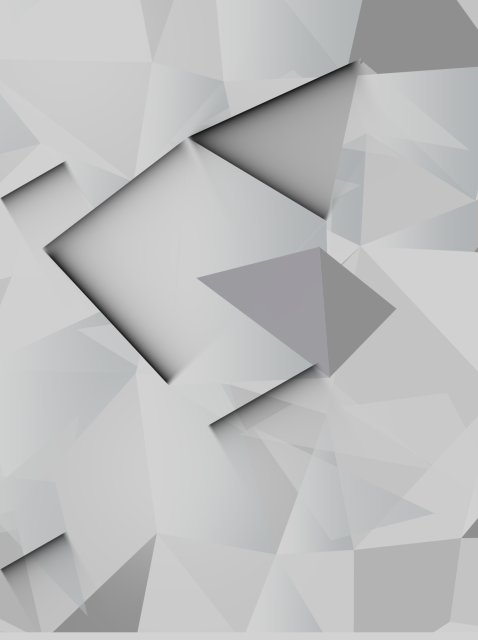
Give the GLSL for this background, as a Shadertoy shader.

```glsl
// Grey folded-paper backdrop: irregular facets, soft glows and creases with deep shadows.

const vec3 LIGHT = vec3(0.825);
const vec3 PALE = vec3(0.765);
const vec3 MID = vec3(0.70);
const vec3 DARK = vec3(0.56);
const vec3 COOL = vec3(0.69, 0.705, 0.712);
const vec3 LILAC = vec3(0.615, 0.61, 0.63);

const float CELL = 0.185;         // mesh spacing, in canvas heights
const float JITTER = 0.74;        // node displacement, in cells
const int OVERLAYS = 10;          // translucent loose facets
const vec2 RIM_CENTER = vec2(0.40, 0.60);
const vec2 SPUR_END = vec2(0.51, 0.655);
const vec2 FAN_HUB = vec2(0.515, 0.41);
const vec2 GLOW_TOP = vec2(0.10, 0.93);
const vec2 GLOW_LOW = vec2(0.28, 0.27);
const float SHADOW_WIDTH = 0.012;
const float SHADOW_DEPTH = 0.92;
const float MARGIN = 0.012;

float hash(vec2 p) {
    vec3 q = fract(vec3(p.xyx) * 0.1031);
    q += dot(q, q.yzx + 33.33);
    return fract((q.x + q.y) * q.z);
}

vec2 hash2(vec2 p) { return vec2(hash(p + 11.3), hash(p + 47.9)); }

vec2 polar(float angle, float radius) { return radius * vec2(cos(angle), sin(angle)); }

float cross2(vec2 a, vec2 b) { return a.x * b.y - a.y * b.x; }

float blur() { return 0.75 / iResolution.y; }

// Signed distance to the line a-b, positive on its left
float sideOf(vec2 p, vec2 a, vec2 b) { return cross2(b - a, p - a) / length(b - a); }

// Smooth coverage of a triangle
float facet(vec2 p, vec2 a, vec2 b, vec2 c) {
    float turn = sign(cross2(b - a, c - a));
    float d = min(turn * sideOf(p, a, b), min(turn * sideOf(p, b, c), turn * sideOf(p, c, a)));
    return smoothstep(-blur(), blur(), d);
}

// Flat or graded paper tone, a little darker towards the right
vec3 facetTone(vec2 p, vec2 a, vec2 b, vec2 c, float seed) {
    float lo = min(a.x, min(b.x, c.x));
    float hi = max(a.x, max(b.x, c.x));
    float pick = seed + 0.22 * ((lo + hi) * 0.5 - 0.38);
    if (pick < 0.34) return mix(LIGHT, PALE, 0.6 * fract(seed * 17.0));
    if (pick < 0.54) return PALE;
    if (pick < 0.78) return mix(LIGHT, COOL, smoothstep(lo, hi, p.x));
    if (pick < 0.94) return MID;
    return DARK;
}

vec2 meshNode(vec2 id) { return CELL * (id + JITTER * (hash2(id) - 0.5)); }

// Jittered grid, each quad split along a random diagonal
vec3 mesh(vec2 p) {
    vec4 sum = vec4(LIGHT, 1.0) * 1e-4;
    for (int j = -1; j <= 1; j++)
    for (int i = -1; i <= 1; i++) {
        vec2 id = floor(p / CELL) + vec2(i, j);
        vec2 a = meshNode(id), b = meshNode(id + vec2(1, 0));
        vec2 c = meshNode(id + 1.0), d = meshNode(id + vec2(0, 1));
        if (hash(id + 5.0) < 0.5) { vec2 first = a; a = b; b = c; c = d; d = first; }
        sum += facet(p, a, b, c) * vec4(facetTone(p, a, b, c, hash(id + 71.0)), 1.0);
        sum += facet(p, a, c, d) * vec4(facetTone(p, a, c, d, hash(id + 93.0)), 1.0);
    }
    return sum.rgb / sum.a;
}

// Corners of the large sheet's folded rim, counterclockwise
vec2 rim(int i) {
    float k = float(i);
    return RIM_CENTER + polar(radians(62.0 + 58.0 * k), 0.28 + 0.07 * cos(2.8 * k));
}

// Light left after a shadow cast to the left of crease a-b
float crease(vec2 p, vec2 a, vec2 b, float depth) {
    float d = sideOf(p, a, b);
    float along = dot(p - a, b - a) / dot(b - a, b - a);
    float ends = smoothstep(-0.01, 0.08, along) * smoothstep(1.01, 0.97, along);
    float fall = 0.85 * exp(-max(d, 0.0) / SHADOW_WIDTH) + 0.15 * exp(-max(d, 0.0) / (4.0 * SHADOW_WIDTH));
    return 1.0 - depth * ends * fall * smoothstep(-blur(), blur(), d);
}

float glow(vec2 p, vec2 center, float radius) {
    vec2 q = (p - center) / radius;
    return exp(-dot(q, q));
}

void mainImage(out vec4 fragColor, in vec2 fragCoord) {
    vec2 p = fragCoord / iResolution.y;
    float aspect = iResolution.x / iResolution.y;
    vec3 col = mesh(p);

    // Loose translucent facets
    for (int i = 0; i < OVERLAYS; i++) {
        vec2 id = vec2(i, 3 * i + 1);
        vec2 center = hash2(id) * vec2(aspect, 1.0);
        float spin = 6.28 * hash(id + 2.0);
        vec2 a = center + polar(spin, 0.19);
        vec2 b = center + polar(spin + 1.7, 0.08);
        vec2 c = center + polar(spin + 3.5, 0.13);
        col = mix(col, facetTone(p, a, b, c, hash(id + 8.0)), 0.6 * facet(p, a, b, c));
    }
    col = mix(col, LIGHT, 0.75 * glow(p, GLOW_TOP, 0.20));
    col = mix(col, LIGHT, 0.75 * glow(p, GLOW_LOW, 0.16));

    // Large sheet and the notch above it
    vec3 sheet = mix(LIGHT, COOL, smoothstep(0.28, 0.53, p.x));
    col = mix(col, sheet, facet(p, rim(1), rim(2), rim(3)));
    col = mix(col, sheet, facet(p, rim(1), rim(3), SPUR_END));
    col = mix(col, sheet, facet(p, rim(3), FAN_HUB, SPUR_END));
    col = mix(col, MID, facet(p, rim(0), rim(1), SPUR_END));

    // Dark fan at the sheet's lower corner
    for (int i = 0; i < 2; i++) {
        float k = float(i);
        vec2 a = FAN_HUB + polar(2.5 - 0.85 * k, 0.26 - 0.055 * k);
        vec2 b = FAN_HUB + polar(1.65 - 0.85 * k, 0.205 - 0.055 * k);
        col = mix(col, i == 0 ? LILAC : DARK, facet(p, FAN_HUB, a, b));
    }

    // Crease shadows: rim and spur, then short rising folds
    for (int i = 0; i < 3; i++) {
        float k = float(i);
        col *= crease(p, rim(i), rim(i + 1), SHADOW_DEPTH * (1.0 - 0.35 * float(i == 1)));
        vec2 start = vec2(0.325 * mod(k, 2.0), 0.11 + 0.16 * k + 0.065 * k * k);
        vec2 end = start + polar(0.52, 0.12 + 0.08 * mod(k, 2.0));
        col *= crease(p, end, start, 0.8 * SHADOW_DEPTH);
    }
    col *= crease(p, rim(1), SPUR_END, 0.75 * SHADOW_DEPTH);

    col = mix(LIGHT, col, smoothstep(-blur(), blur(), p.y - MARGIN));
    fragColor = vec4(col, 1.0);
}
```
